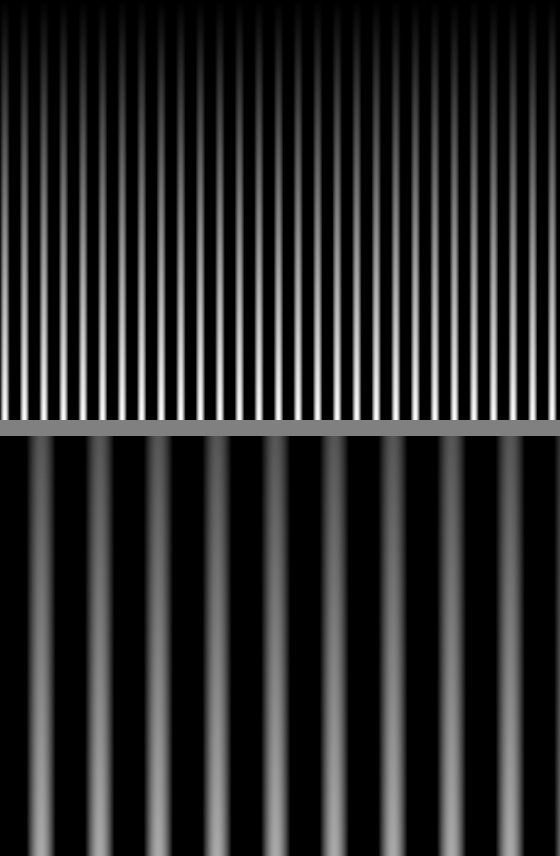
Top: the whole. Bottom: its middle third, enlarged.
Give the GLSL for this pattern, as a WebGL 1 fragment shader.

```glsl
precision highp float;
// Soft vertical light bars on black, fading evenly from white at the
// bottom edge to black at the top. Each bar is the positive half of a
// sine wave across the canvas; the negative half is the dark gap.

uniform vec2 u_resolution;

#define WAVE_RADIANS 180.0            // phase across the width, about 28.65 bars
#define BAR_COLOR vec3(1.0)
#define GAP_COLOR vec3(0.0)

// Rounded brightness profile of the bars, 0 in the gaps and 1 on the crests.
float barProfile(float x) {
  return max(sin(x * WAVE_RADIANS), 0.0);
}

// Linear falloff from the bottom edge to the top edge.
float verticalFade(float y) {
  return 1.0 - y;
}

void main() {
  vec2 uv = gl_FragCoord.xy / u_resolution;
  float light = barProfile(uv.x) * verticalFade(uv.y);
  gl_FragColor = vec4(mix(GAP_COLOR, BAR_COLOR, light), 1.0);
}
```
